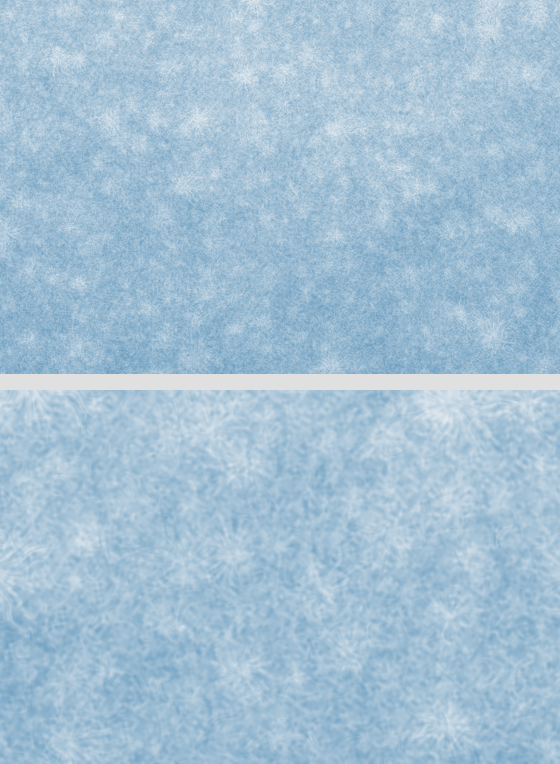
Top: the whole. Bottom: its middle third, enlarged.
A Shadertoy shader for this texture:

```glsl
// Pale blue frosted glass covered with feathery star-shaped ice crystals.

const float TAU = 6.2831853;

float hash(vec2 p) {
    return fract(sin(dot(p, vec2(127.1, 311.7))) * 43758.5453);
}

float noise(vec2 p) {
    vec2 i = floor(p), f = fract(p);
    f = f * f * (3.0 - 2.0 * f);
    return mix(mix(hash(i), hash(i + vec2(1, 0)), f.x),
               mix(hash(i + vec2(0, 1)), hash(i + vec2(1, 1)), f.x), f.y);
}

// Thin winding filaments along the mid level of the noise
float ridge(vec2 p) {
    return 1.0 - abs(2.0 * noise(p) - 1.0);
}

mat2 rotate(float a) {
    return mat2(cos(a), sin(a), -sin(a), cos(a));
}

// One crystal: fans of slightly bent needles, one needle per angular sector
float crystal(vec2 p, float radius, float seed, float needles, float width) {
    float r = length(p);
    if (r > radius) return 0.0;
    float angle = atan(p.y, p.x) + 0.5 * (noise(p * 45.0 + seed * 91.0) - 0.5);
    float reach = r / radius;
    float ice = 0.0;
    for (float k = 0.0; k < 3.0; k++) {
        float count = floor(needles * (1.0 + 0.55 * k));
        float sector = angle / TAU * count + seed * 7.0 + k * 0.37;
        vec2 id = vec2(mod(floor(sector), count) + k * 31.0, seed * 57.0);
        float axis = 0.5 + 0.5 * (hash(id) - 0.5) + 0.5 * (hash(id + 3.7) - 0.5) * reach;
        float across = abs(fract(sector) - axis) / count * TAU * r;
        float tip = (0.35 + 0.65 * hash(id + 8.3)) * (0.8 + 0.2 * cos(angle - seed * TAU));
        float needle = smoothstep(width, 0.0, across) * smoothstep(tip, tip * 0.25, reach);
        ice = max(ice, needle * (1.0 - 0.22 * k));
    }
    // Powdery heart of the crystal
    return ice + 0.3 * exp(-reach * reach * 9.0) * (1.0 - reach);
}

// Crystals of one size, scattered one per jittered cell
float crystalLayer(vec2 p, float size, float needles, float width, float layer) {
    vec2 cell = floor(p / size);
    float ice = 0.0;
    for (float y = -1.0; y <= 1.0; y++) {
        for (float x = -1.0; x <= 1.0; x++) {
            vec2 id = cell + vec2(x, y);
            vec2 key = id + layer * 17.3;
            vec2 jitter = vec2(hash(key), hash(key + 41.7)) - 0.5;
            float rank = hash(key + 73.1);
            vec2 center = (id + 0.5 + 0.8 * jitter) * size;
            float radius = size * mix(0.38, 0.68, rank);
            float strength = mix(0.35, 1.0, rank * rank);
            ice = max(ice, strength * crystal(p - center, radius, hash(key + 19.9), needles, width));
        }
    }
    return ice;
}

void mainImage(out vec4 fragColor, in vec2 fragCoord) {
    vec2 uv = fragCoord / iResolution.xy;
    vec2 p = fragCoord / iResolution.y;
    float width = max(0.0032, 1.2 / iResolution.y);

    // Broad light falling from the upper middle, with soft clouding
    vec2 glow = uv - vec2(0.48, 0.82);
    float tone = 0.585 + 0.07 * (uv.y - 0.5) + 0.06 * exp(-5.0 * dot(glow, glow));
    tone += 0.06 * (noise(p * 9.0) - 0.5) + 0.06 * (noise(p * 24.0 + 5.0) - 0.5);

    // Crystals from large to tiny, each layer turned against the grid
    float frost = 0.95 * crystalLayer(rotate(0.3) * p + 3.0, 0.155, 11.0, width, 1.0);
    frost += 0.65 * crystalLayer(rotate(1.1) * p + 5.0, 0.095, 9.0, width, 2.0);
    frost += 0.45 * crystalLayer(rotate(2.0) * p + 7.0, 0.052, 6.0, width, 3.0);
    frost += 0.3 * crystalLayer(rotate(2.7) * p + 9.0, 0.028, 4.0, width, 4.0);
    tone += 0.19 * (1.0 - exp(-1.3 * frost));

    // Matted fine fibres and sparkling grain
    vec2 warp = vec2(noise(p * 60.0), noise(p * 60.0 + 31.0));
    tone += 0.08 * (ridge(rotate(0.5) * p * 95.0 + 2.0 * warp) - 0.67);
    tone += 0.07 * (ridge(rotate(1.4) * p * 150.0 + 3.0 * warp.yx) - 0.67);
    tone += 0.13 * (noise(rotate(0.6) * p * 280.0) - 0.5);

    // Tone follows the red channel between deep and bright ice
    vec3 deepIce = vec3(0.52, 0.68, 0.79), brightIce = vec3(0.77, 0.84, 0.89);
    vec3 color = mix(deepIce, brightIce, (tone - 0.52) / 0.25);
    fragColor = vec4(clamp(color, 0.0, 1.0), 1.0);
}
```
